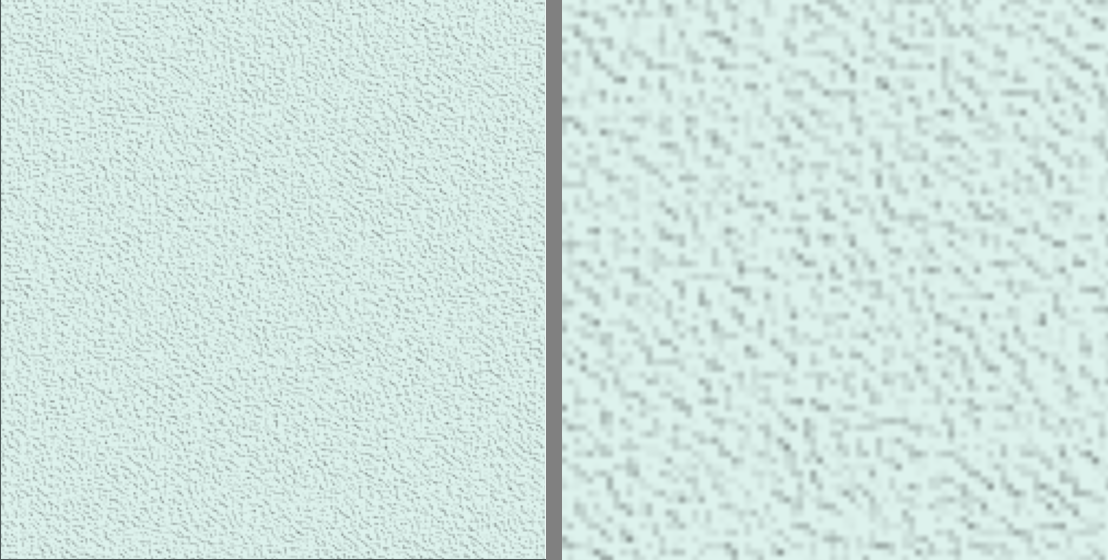
Left: the whole. Right: its middle third, enlarged.
Reproduce this texture procedurally as a WebGL 2 fragment shader.

```glsl
#version 300 es
precision highp float;

uniform vec2 u_resolution;
out vec4 outColor;

const vec3 PLASTER = vec3(0.857, 0.937, 0.917);
const vec3 EDGE_SHADOW = vec3(0.30, 0.34, 0.34);
const vec3 EDGE_LIGHT = vec3(0.93, 0.97, 0.96);
const float GRID_ROWS = 256.0;                  // relief samples per canvas height
const vec2 GRAIN_FREQ = vec2(100.0, 160.0);     // along and across the strokes
const float STROKE_ANGLE = -0.66;               // falling to the right
const float FINE_SCALE = 1.9;
const float FINE_WEIGHT = 0.5;
const float SHADE_GAIN = 0.36;
const float SHADE_BIAS = -0.004;
const float HIGHLIGHT_LIMIT = -0.012;
const float SHADE_LIMIT = 0.42;
const float EDGE_WIDTH = 0.002;

uint hash(uvec2 cell) {
    uint h = cell.x * 1597u ^ cell.y * 51749u;
    h = (h ^ (h >> 15)) * 739391u;
    h = (h ^ (h >> 13)) * 974711u;
    return h ^ (h >> 16);
}

vec2 gradientAt(vec2 cell) {
    uint h = hash(uvec2(ivec2(cell) + 4096));
    float angle = float(h & 65535u) / 65536.0 * 6.28318;
    return vec2(cos(angle), sin(angle));
}

float gradientNoise(vec2 p) {
    vec2 cell = floor(p);
    vec2 f = p - cell;
    vec2 w = f * f * f * (f * (f * 6.0 - 15.0) + 10.0);
    vec2 e = vec2(1.0, 0.0);
    float a = dot(gradientAt(cell), f);
    float b = dot(gradientAt(cell + e.xy), f - e.xy);
    float c = dot(gradientAt(cell + e.yx), f - e.yx);
    float d = dot(gradientAt(cell + e.xx), f - e.xx);
    return mix(mix(a, b, w.x), mix(c, d, w.x), w.y);
}

// Rough surface, stretched along the stroke direction
float surfaceHeight(vec2 node) {
    vec2 p = node / GRID_ROWS;
    float c = cos(STROKE_ANGLE);
    float s = sin(STROKE_ANGLE);
    vec2 q = vec2(c * p.x + s * p.y, c * p.y - s * p.x) * GRAIN_FREQ;
    float coarse = gradientNoise(q + 0.37);
    float fine = gradientNoise(q * FINE_SCALE + 71.3);
    return (coarse + FINE_WEIGHT * fine) / sqrt(1.0 + FINE_WEIGHT * FINE_WEIGHT);
}

// Diagonal emboss: slopes facing away from the light darken
float embossShade(vec2 node) {
    float slope = surfaceHeight(node + 1.0) - surfaceHeight(node);
    return clamp(slope * SHADE_GAIN + SHADE_BIAS, HIGHLIGHT_LIMIT, SHADE_LIMIT);
}

// Softly joined square samples give the stepped grain
float grainShade(vec2 p) {
    vec2 g = p * GRID_ROWS - 0.5;
    vec2 node = floor(g);
    vec2 w = smoothstep(0.0, 1.0, g - node);
    float low = mix(embossShade(node), embossShade(node + vec2(1.0, 0.0)), w.x);
    float high = mix(embossShade(node + vec2(0.0, 1.0)), embossShade(node + 1.0), w.x);
    return mix(low, high, w.y);
}

float edgeBand(float dist, float pixel) {
    return 1.0 - smoothstep(EDGE_WIDTH - 0.5 * pixel, EDGE_WIDTH + 0.5 * pixel, dist);
}

void main() {
    float pixel = 1.0 / u_resolution.y;
    vec2 p = gl_FragCoord.xy * pixel;
    float width = u_resolution.x * pixel;

    vec3 color = PLASTER * (1.0 - grainShade(p));

    // Bevelled border: lit on the right, shadowed at left and bottom
    color = mix(color, EDGE_LIGHT, edgeBand(width - p.x, pixel));
    color = mix(color, EDGE_SHADOW, edgeBand(min(p.x, p.y), pixel));

    outColor = vec4(color, 1.0);
}
```
